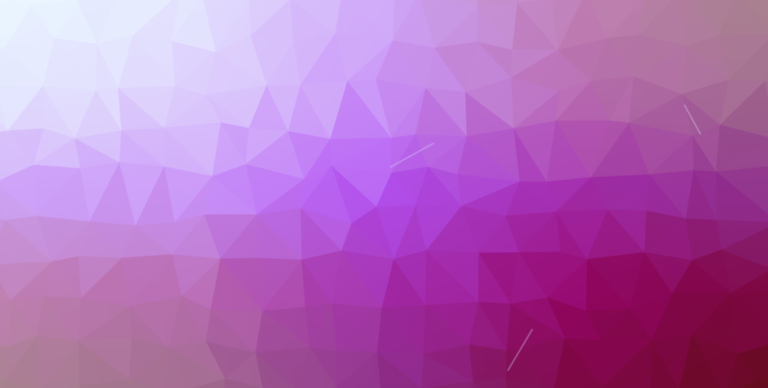
Give the GLSL for this background, as a Shadertoy shader.

```glsl
// Low-poly triangle mesh shaded from pale ice through violet to dark crimson.

#define GRID vec2(18.0, 9.0)      // mesh cells across and up the canvas
#define JITTER vec2(0.56, 0.48)   // vertex wander, in cells
#define FACET_FLATNESS 0.85       // 1 = one flat colour per triangle
#define FACET_VARIATION 0.045     // random shift of each triangle along the ramp
#define SEAM_STRENGTH 0.32
#define SEAM_WIDTH 0.018          // in cells

const vec3 ICE      = vec3(0.92, 0.98, 1.00);
const vec3 LAVENDER = vec3(0.87, 0.82, 0.99);
const vec3 VIOLET   = vec3(0.70, 0.32, 0.95);
const vec3 MAGENTA  = vec3(0.58, 0.02, 0.40);
const vec3 CRIMSON  = vec3(0.40, 0.04, 0.12);

vec2 hash2(vec2 p) {
    vec3 q = fract(p.xyx * vec3(0.1031, 0.1030, 0.0973));
    q += dot(q, q.yzx + 33.33);
    return fract((q.xx + q.yz) * q.zy);
}

vec3 ramp(float t) {
    t = clamp(t, 0.0, 1.0) * 4.0;
    vec3 c = mix(ICE, LAVENDER, min(t, 1.0));
    c = mix(c, VIOLET, clamp(t - 1.0, 0.0, 1.0));
    c = mix(c, MAGENTA, clamp(t - 2.0, 0.0, 1.0));
    return mix(c, CRIMSON, clamp(t - 3.0, 0.0, 1.0));
}

// The same ramp runs left to right and top to bottom; average the two.
vec3 colourField(vec2 p, float shift) {
    vec2 uv = p / GRID;
    return 0.5 * (ramp(uv.x + shift) + ramp(1.0 - uv.y + shift));
}

vec2 vertex(vec2 id) {
    return id + (hash2(id + 17.0) - 0.5) * JITTER;
}

// Signed distance to the line a-b, positive on its left.
float leftOf(vec2 p, vec2 a, vec2 b) {
    vec2 e = normalize(b - a), d = p - a;
    return e.x * d.y - e.y * d.x;
}

// Facet colour weighted by coverage, with the coverage in w.
vec4 facet(vec2 p, vec2 a, vec2 b, vec2 c, float pixel) {
    float inside = min(leftOf(p, a, b), min(leftOf(p, b, c), leftOf(p, c, a)));
    float cover = smoothstep(-pixel, pixel, inside);
    vec2 centre = (a + b + c) / 3.0;
    float shift = (hash2(floor(centre * 64.0)).x - 0.5) * FACET_VARIATION;
    return vec4(colourField(mix(p, centre, FACET_FLATNESS), shift), 1.0) * cover;
}

// Thin pale line where two facets do not quite meet.
float seam(vec2 p, vec2 a, vec2 b, float pixel) {
    vec2 e = b - a;
    float t = clamp(dot(p - a, e) / dot(e, e), 0.0, 1.0);
    float d = length(p - a - e * t);
    return 1.0 - smoothstep(0.0, SEAM_WIDTH + pixel, d);
}

void mainImage(out vec4 fragColor, in vec2 fragCoord) {
    vec2 p = fragCoord / iResolution.xy * GRID;
    float pixel = GRID.y / iResolution.y;

    // Sum the facets of the nearby cells, splitting each on its short diagonal.
    vec4 sum = vec4(0.0);
    for (int j = -1; j <= 1; j++) {
        for (int i = -1; i <= 1; i++) {
            vec2 id = floor(p) + vec2(i, j);
            vec2 a = vertex(id);
            vec2 b = vertex(id + vec2(1, 0));
            vec2 c = vertex(id + vec2(1, 1));
            vec2 d = vertex(id + vec2(0, 1));
            if (distance(a, c) < distance(b, d)) {
                sum += facet(p, a, b, c, pixel) + facet(p, a, c, d, pixel);
            } else {
                sum += facet(p, a, b, d, pixel) + facet(p, b, c, d, pixel);
            }
        }
    }
    vec3 colour = sum.w > 0.001 ? sum.rgb / sum.w : colourField(p, 0.0);

    // Three faint seams.
    float light = seam(p, vec2(9.16, 5.13), vec2(10.15, 5.67), pixel);
    light = max(light, seam(p, vec2(11.91, 0.42), vec2(12.47, 1.35), pixel));
    light = max(light, seam(p, vec2(16.05, 6.55), vec2(16.41, 5.90), pixel));
    colour = mix(colour, LAVENDER, light * SEAM_STRENGTH);

    fragColor = vec4(colour, 1.0);
}
```
